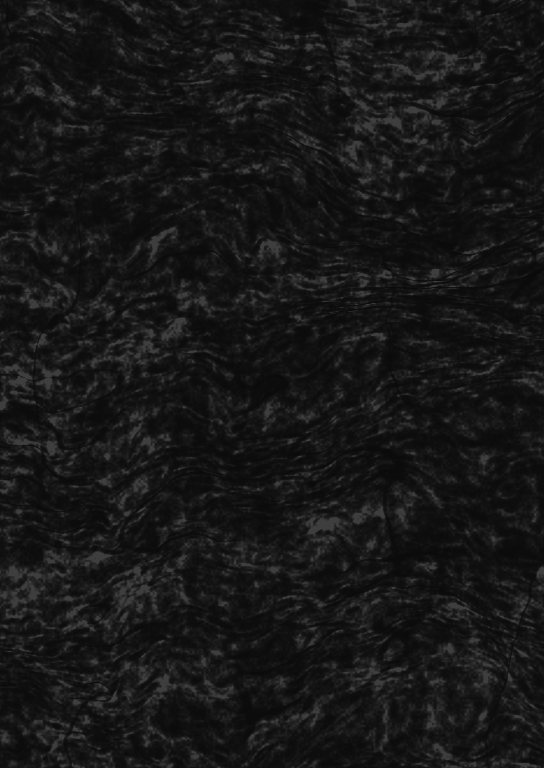
This texture is drawn by a Shadertoy shader. Its source:

```glsl
// Dark folded slate: wavy thin strata, pale crisp flakes and black cracks.

const float FOLD_DRIFT = 0.024;  // height of the broad folds
const float FLOOR_TONE = 0.041;  // grey of the deepest shadow
const float STONE_TONE = 0.034;  // grey added by ordinary stone
const vec3 STONE_TINT = vec3(1.0, 1.0, 1.005);

// Integer hash of a lattice cell, 0 to 1.
float hash(vec2 cell, float seed) {
    uvec3 k = uvec3(ivec3(vec3(cell, seed)));
    uint h = k.x * 73857u ^ k.y * 193497u ^ k.z * 83493u;
    h = (h ^ (h >> 15)) * 668265u;
    h = (h ^ (h >> 13)) * 374761u;
    return float((h ^ (h >> 16)) & 65535u) / 65535.0;
}

// Smooth value noise with zero mean and about unit deviation.
float noise(vec2 p, float seed) {
    vec2 cell = floor(p);
    vec2 f = fract(p);
    f = f * f * (3.0 - 2.0 * f);
    float low = mix(hash(cell, seed), hash(cell + vec2(1, 0), seed), f.x);
    float high = mix(hash(cell + vec2(0, 1), seed), hash(cell + vec2(1, 1), seed), f.x);
    return (mix(low, high, f.y) - 0.5) / 0.2145;
}

// Thin bright crests along the zero lines of the noise.
float ridge(vec2 p, float seed) {
    return (0.82 - abs(noise(p, seed))) / 0.57;
}

// Bends the bedding by octaves of ever smaller folds.
vec2 foldBeds(vec2 p, float drift) {
    vec2 scale = vec2(3.6, 4.0);
    for (int i = 0; i < 4; i++) {
        float seed = float(i) * 2.0 + 3.0;
        p += drift * vec2(0.5 * noise(p * scale + 9.0, seed),
                          noise(p * scale, seed + 1.0));
        scale *= 2.3;
        drift *= 0.44;
    }
    return p;
}

// Ragged plates with sharp rims, about -1 in the gaps and 1 on top.
float flakes(vec2 p, vec2 scale, float seed) {
    float shape = noise(p * scale, seed) + 0.7 * noise(p * scale * vec2(2.9, 2.3), seed + 1.0);
    return 2.0 * smoothstep(-0.25, 0.55, shape) - 0.9;
}

// Broken crack line: 1 in its core, 0 outside, present only in some regions.
float crack(vec2 p, vec2 scale, float width, float seed) {
    float line = 1.0 - smoothstep(width * 0.35, width, abs(noise(p * scale, seed)));
    float presence = smoothstep(-0.2, 0.6, noise(p * 8.0, seed + 2.0));
    return line * presence;
}

// Relief of the bedding, from broad ledges down to grain.
float strata(vec2 beds, vec2 p) {
    float relief = 0.26 * noise(beds * vec2(6.0, 17.0), 21.0);
    relief += 0.33 * noise(beds * vec2(17.0, 52.0), 22.0);
    relief += 0.42 * flakes(beds, vec2(24.0, 66.0), 41.0);
    relief += 0.42 * ridge(beds * vec2(34.0, 105.0), 23.0);
    relief += 0.46 * noise(beds * vec2(85.0, 220.0), 24.0);
    relief += 0.40 * noise(mat2(0.8, 0.6, -0.6, 0.8) * beds * 125.0, 25.0);
    relief += 0.34 * noise(p * 330.0, 26.0);
    return relief;
}

void mainImage(out vec4 fragColor, in vec2 fragCoord) {
    vec2 p = fragCoord / iResolution.y;
    vec2 beds = foldBeds(p, FOLD_DRIFT);

    float relief = strata(beds, p);

    // Long seams between beds, fine splits, and a few upright fractures.
    relief -= 1.8 * crack(beds, vec2(3.0, 12.0), 0.11, 31.0);
    relief -= 1.5 * crack(beds, vec2(11.0, 38.0), 0.24, 34.0);
    relief -= 1.3 * crack(beds + 0.3, vec2(14.0, 6.0), 0.10, 37.0);

    // Exponential response: mostly near black, with few pale ledges.
    float tone = FLOOR_TONE + STONE_TONE * exp(0.85 * clamp(relief + 0.1, -3.0, 2.1));
    fragColor = vec4(STONE_TINT * tone, 1.0);
}
```
